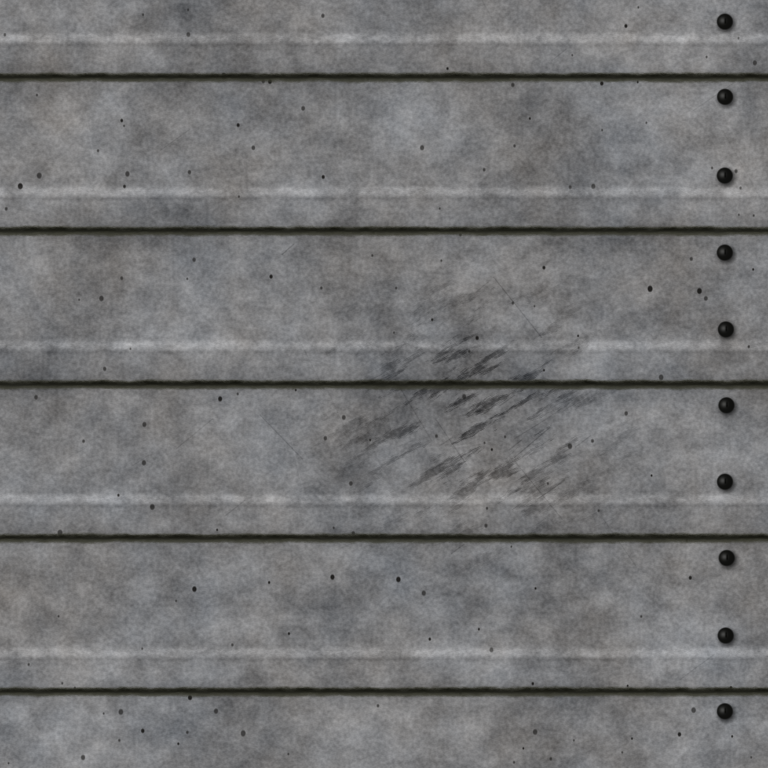
A Shadertoy shader for this texture:

```glsl
const float ROWS = 5.0;
const float RIVETS = 10.0;
const vec3 STEEL = vec3(0.472, 0.472, 0.476);
const vec3 SEAM_DARK = vec3(0.10, 0.10, 0.08);
const vec3 SEAM_OLIVE = vec3(0.21, 0.21, 0.17);
const vec3 PIT_DARK = vec3(0.09, 0.085, 0.08);

vec2 hash2(vec2 p) {
    vec3 q = fract(p.xyx * vec3(0.1031, 0.1030, 0.0973));
    q += dot(q, q.yzx + 33.33);
    return fract((q.xx + q.yz) * q.zy);
}

float cornerSlope(vec2 cell, vec2 offset) {
    float angle = 6.2832 * hash2(cell).x;
    return dot(vec2(cos(angle), sin(angle)), offset);
}

float gradientNoise(vec2 p) {
    vec2 i = floor(p), f = fract(p);
    vec2 u = f * f * f * (f * (f * 6.0 - 15.0) + 10.0);
    vec2 e = vec2(1.0, 0.0);
    return mix(mix(cornerSlope(i, f), cornerSlope(i + e, f - e), u.x),
               mix(cornerSlope(i + e.yx, f - e.yx), cornerSlope(i + 1.0, f - 1.0), u.x), u.y);
}

float fbm(vec2 p, float gain) {
    float sum = 0.0, amplitude = 1.0;
    for (int i = 0; i < 5; i++) {
        sum += amplitude * gradientNoise(p);
        p = mat2(1.6, 1.2, -1.2, 1.6) * p + 17.3;
        amplitude *= gain;
    }
    return sum;
}

float band(float d, float halfWidth, float soft) {
    return 1.0 - smoothstep(halfWidth - soft, halfWidth + soft, abs(d));
}

float segmentDistance(vec2 p, vec2 a, vec2 b) {
    vec2 d = b - a;
    return length(p - a - d * clamp(dot(p - a, d) / dot(d, d), 0.0, 1.0));
}

// Fine scratches, gathered around a centre; positive values darken.
float scratches(vec2 uv, vec2 centre, float spread, float pixel, float seed) {
    float sum = 0.0;
    for (int i = 0; i < 45; i++) {
        vec2 key = vec2(float(i), seed);
        vec2 start = centre + spread * (hash2(key) + hash2(key + 51.0) - 1.0);
        vec2 r = hash2(key + 97.0);
        float angle = mix(0.15, 0.75, r.x) + (r.y > 0.7 ? 1.6 : 0.0);
        vec2 end = start + mix(0.02, 0.12, r.y * r.y) * vec2(cos(angle), sin(angle));
        float line = band(segmentDistance(uv, start, end), 0.0007, 0.0006 + 0.5 * pixel);
        sum += line * (r.x - 0.25);
    }
    return sum;
}

// Small scattered holes, one possible hole per cell.
float pits(vec2 uv, float cells, float chance, float pixel) {
    vec2 cell = floor(uv * cells);
    vec2 r = hash2(cell + 211.0);
    vec2 centre = (cell + 0.2 + 0.6 * hash2(cell + 37.0)) / cells;
    vec2 d = (uv - centre) * vec2(1.0, 0.8);
    float radius = mix(0.0010, 0.0032, r.y * r.y);
    return step(r.x, chance) * band(length(d), radius, 0.0006 + 0.5 * pixel);
}

vec3 wornSteel(vec2 uv, float pixel) {
    float clouds = fbm(uv * 5.0, 0.72);
    float mottle = fbm(uv * vec2(24.0, 30.0) + 40.0, 0.8);
    float grain = gradientNoise(uv * 210.0);
    float tone = 0.090 * clouds + 0.068 * mottle + 0.06 * grain;

    // Scuffed, dirtier region right of the middle
    vec2 d = (uv - vec2(0.62, 0.46)) / vec2(0.16, 0.15);
    float scuff = exp(-dot(d, d));
    vec2 along = mat2(0.87, -0.5, 0.5, 0.87) * uv;
    float streaks = fbm(along * vec2(12.0, 45.0), 0.6);
    tone -= scuff * (0.02 + 0.20 * smoothstep(0.05, 0.55, streaks));
    tone -= 0.13 * scratches(uv, vec2(0.60, 0.45), 0.26, pixel, 3.0);
    tone -= 0.09 * scratches(uv, vec2(0.5), 0.60, pixel, 8.0);

    float warmth = fbm(uv * 7.0 + 80.0, 0.6);
    return STEEL + tone + warmth * vec3(0.014, 0.002, -0.012);
}

// Pressed fold: pale ridge above a dark seam, y measured from the seam.
vec3 addFold(vec3 colour, vec2 uv, float y) {
    float wear = fbm(uv * vec2(28.0, 60.0) + 9.0, 0.7);
    colour += (0.085 + 0.07 * wear) * band(y - 0.0505, 0.0055, 0.0045);
    colour -= 0.035 * band(y - 0.0415, 0.002, 0.003);
    colour *= 1.0 - 0.20 * exp(-abs(y) / 0.009);
    float edge = y + 0.0016 * wear;
    colour = mix(colour, SEAM_OLIVE, 0.85 * band(edge + 0.0008, 0.0055, 0.0025));
    return mix(colour, SEAM_DARK + 0.05 * wear, 0.9 * band(edge - 0.0004, 0.0026, 0.0022));
}

vec3 addRivet(vec3 colour, vec2 d, float radius, float pixel) {
    float shadow = 1.0 - smoothstep(0.5, 1.6, length(d - radius * vec2(0.2, -0.25)) / radius);
    colour *= 1.0 - 0.65 * shadow;
    vec2 q = d / radius;
    float glint = exp(-6.0 * dot(q - vec2(-0.3, 0.15), q - vec2(-0.3, 0.15)));
    float slot = band(q.x - 0.05, 0.10, 0.12) * band(q.y - 0.1, 0.3, 0.2);
    vec3 dome = vec3(0.06, 0.06, 0.055) + 0.22 * glint - 0.10 * slot;
    return mix(colour, max(dome, 0.02), band(length(d), radius, 0.0008 + 0.5 * pixel));
}

void mainImage(out vec4 fragColor, in vec2 fragCoord) {
    vec2 uv = fragCoord / iResolution.xy;
    float pixel = 1.0 / iResolution.y;

    vec3 colour = wornSteel(uv, pixel);
    colour = mix(colour, PIT_DARK, 0.9 * pits(uv, 15.0, 0.18, pixel));
    colour = mix(colour, PIT_DARK, 0.6 * pits(uv + 3.0, 34.0, 0.10, pixel));

    float foldY = (fract(uv.y * ROWS) - 0.5) / ROWS;
    colour = addFold(colour, uv, foldY);

    // Column of rivets, each slightly off its even spacing
    float slotY = uv.y * RIVETS - 0.225;
    vec2 jitter = 0.003 * (hash2(vec2(floor(slotY), 5.0)) - 0.5);
    vec2 rivet = vec2(uv.x - 0.945, (fract(slotY) - 0.5) / RIVETS) - jitter;
    colour = addRivet(colour, rivet, 0.0102, pixel);

    fragColor = vec4(clamp(colour, 0.0, 1.0), 1.0);
}
```
